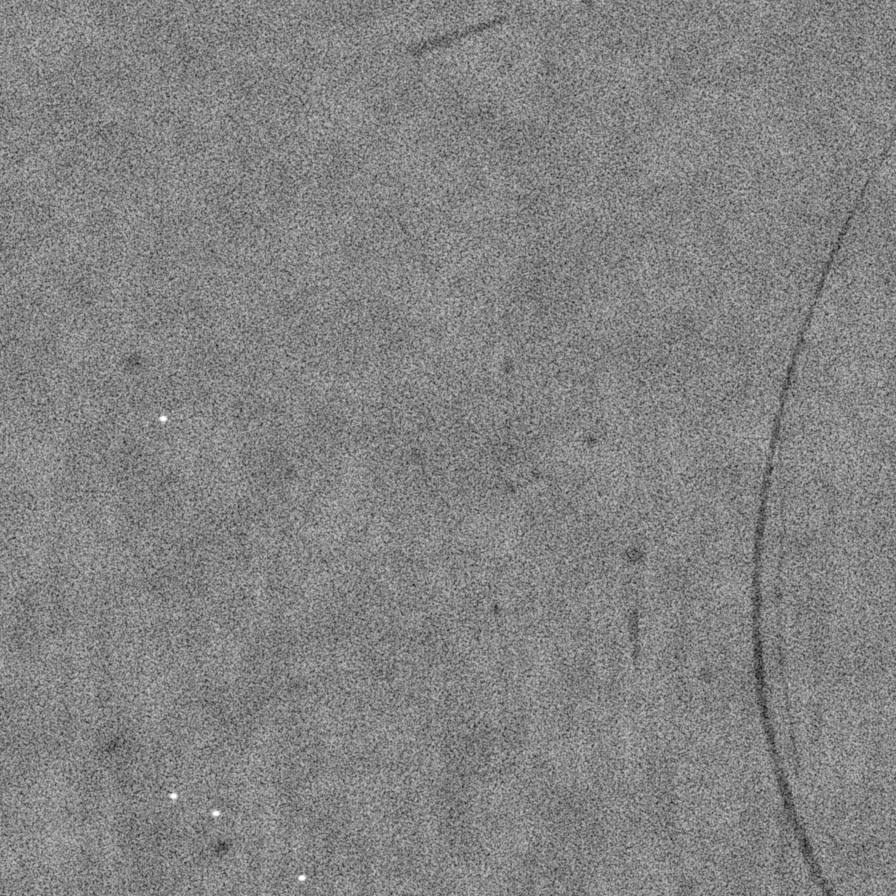
A WebGL 1 fragment shader for this texture:

```glsl
precision highp float;
// Grey speckled film: fine gradient-noise grain over faint mottling and
// vertical streaks, with scattered dark blots, a few white glints, two short
// scratches and one long bowed crack shadowed by a fainter twin.
uniform vec2 u_resolution;

const float BASE_GREY = 0.521;
const float GRAIN_SKEW = 0.8;        // pulls the grain towards dark
const float STREAK_DEPTH = 0.045;
const float BLOT_DEPTH = 0.17;
const float BLOT_RADIUS = 0.0085;
const float SCRATCH_DEPTH = 0.13;
const float CRACK_DEPTH = 0.17;
const float TWIN_DEPTH = 0.085;
const float TWIN_GAP = 0.026;
const vec2 CRACK_VERTEX = vec2(0.844, 0.32);
const float CRACK_BEND_UP = 0.55;
const float CRACK_BEND_DOWN = 0.78;
const float GLINT_RADIUS = 0.0035;
const int BLOT_COUNT = 17;
const int GLINT_COUNT = 4;

vec2 hash2(vec2 p) {
  vec3 q = fract(vec3(p.xyx) * vec3(0.1031, 0.1030, 0.0973));
  q += dot(q, q.yzx + 33.33);
  return fract((q.xx + q.yz) * q.zy);
}

float cornerSlope(vec2 cell, vec2 offset) {
  float angle = 6.2831853 * hash2(cell).x;
  return dot(vec2(cos(angle), sin(angle)), offset);
}

float gradientNoise(vec2 p) {
  vec2 i = floor(p), f = p - i;
  vec2 w = f * f * f * (f * (f * 6.0 - 15.0) + 10.0);
  vec2 e = vec2(1.0, 0.0);
  float low = mix(cornerSlope(i, f), cornerSlope(i + e, f - e), w.x);
  float high = mix(cornerSlope(i + e.yx, f - e.yx),
                   cornerSlope(i + e.xx, f - e.xx), w.x);
  return mix(low, high, w.y);
}

vec2 turn(vec2 p, float angle) {
  float c = cos(angle), s = sin(angle);
  return vec2(c * p.x - s * p.y, s * p.x + c * p.y);
}

// Octaves are turned apart so that their lattices never line up.
float grain(vec2 uv) {
  float g = 0.25 * gradientNoise(turn(uv, 0.47) * 431.0 + 600.0)
          + 0.20 * gradientNoise(turn(uv, 1.13) * 317.0 + 900.0)
          + 0.16 * gradientNoise(turn(uv, 0.81) * 203.0 + 400.0);
  return g - GRAIN_SKEW * g * g;
}

float mottle(vec2 uv) {
  return 0.05 * gradientNoise(uv * 9.0 + 20.0)
       + 0.05 * gradientNoise(turn(uv, 0.6) * 24.0 + 70.0)
       + 0.06 * gradientNoise(turn(uv, 1.0) * 62.0 + 150.0);
}

float softLine(float dist, float halfWidth) {
  return 1.0 - smoothstep(halfWidth * 0.4, halfWidth * 1.4, abs(dist));
}

// Scratch that is widest at its start and thins towards its end.
float scratch(vec2 p, vec2 start, vec2 end, float halfWidth) {
  vec2 along = end - start;
  float t = clamp(dot(p - start, along) / dot(along, along), 0.0, 1.0);
  return softLine(length(p - start - along * t), halfWidth * mix(1.0, 0.35, t));
}

float blots(vec2 p) {
  float dark = 0.0;
  for (int i = 0; i < BLOT_COUNT; i++) {
    vec2 seed = vec2(float(i) + 3.0, 17.0);
    vec2 place = hash2(seed), kind = hash2(seed + 41.0);
    vec2 d = turn(p - vec2(place.x * 0.8, pow(place.y, 1.5)), kind.x * 3.14);
    d.x *= mix(0.6, 1.0, kind.y);
    float radius = BLOT_RADIUS * mix(0.65, 1.2, kind.x);
    dark = max(dark, softLine(length(d), radius) * mix(0.4, 1.0, kind.y));
  }
  return dark;
}

float glints(vec2 p) {
  float light = 0.0;
  for (int i = 0; i < GLINT_COUNT; i++) {
    vec2 seed = vec2(float(i) + 5.0, 83.0);
    vec2 place = hash2(seed), kind = hash2(seed + 29.0);
    vec2 d = abs(p - vec2(0.18 + 0.18 * place.x, 0.02 + 0.6 * place.y * place.y));
    float core = softLine(length(d * vec2(0.75, 1.0)), GLINT_RADIUS);
    float rays = exp(-min(d.x, d.y) * 900.0 - max(d.x, d.y) * 130.0);
    light = max(light, max(core, rays * kind.x));
  }
  return light;
}

float crack(vec2 p, float wear) {
  float rise = p.y - CRACK_VERTEX.y;
  float bend = rise > 0.0 ? CRACK_BEND_UP : CRACK_BEND_DOWN;
  float slant = inversesqrt(1.0 + 4.0 * bend * bend * rise * rise);
  float offset = p.x - CRACK_VERTEX.x - bend * rise * rise;
  float halfWidth = mix(0.0065, 0.0036, smoothstep(0.0, 0.7, p.y));
  float fade = mix(1.0, 0.65, smoothstep(0.45, 0.8, p.y));
  float span = smoothstep(0.0, 0.2, p.y) * (1.0 - smoothstep(0.38, 0.58, p.y));
  float mainLine = softLine(offset * slant, halfWidth) * fade;
  float twin = softLine((offset - TWIN_GAP * span) * slant, 0.003) * span;
  return (CRACK_DEPTH * mainLine + TWIN_DEPTH * twin) * wear;
}

void main() {
  vec2 uv = gl_FragCoord.xy / u_resolution.y;
  vec2 ragged = uv + 0.005 * vec2(gradientNoise(uv * 110.0 + 31.0),
                                  gradientNoise(uv * 110.0 + 277.0));
  float wear = 0.9 + 0.7 * gradientNoise(uv * 55.0 + 11.0);

  float grey = BASE_GREY + grain(uv) + mottle(uv);
  grey += STREAK_DEPTH * gradientNoise(uv * vec2(75.0, 5.0) + 9.0)
        * (1.0 - 0.7 * smoothstep(0.2, 0.8, uv.y));

  float scratches = max(
    scratch(ragged, vec2(0.462, 0.944), vec2(0.567, 0.980), 0.008),
    scratch(ragged, vec2(0.707, 0.315), vec2(0.711, 0.250), 0.006));
  grey -= BLOT_DEPTH * blots(ragged) + SCRATCH_DEPTH * scratches * wear;
  grey -= crack(mix(uv, ragged, 0.6), wear);
  grey = mix(grey, 1.0, glints(uv));
  gl_FragColor = vec4(vec3(clamp(grey, 0.0, 1.0)), 1.0);
}
```
